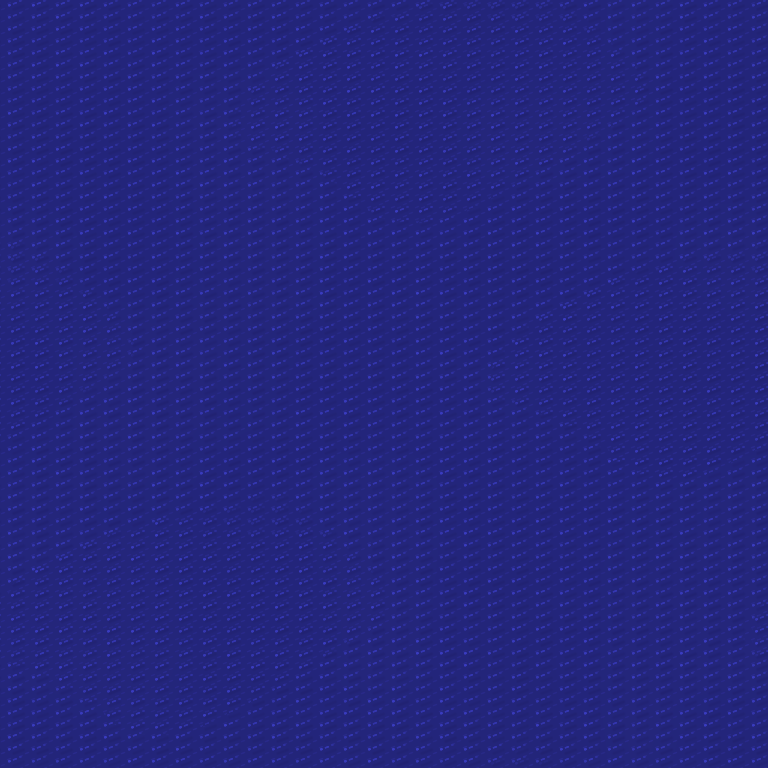
A Shadertoy shader for this texture:

```glsl
// Deep blue twill cloth: a fine grid of cells whose marks climb in shallow steps.
// Each cell holds a soft groove, faint thread flecks and a short chain of glints;
// wrapped noise nudges the chain in some zones, and its strength varies by cell.

#define REPEATS vec2(32.0, 64.0)     // cells across and down
#define THREAD_SLOPE 0.36            // rise of every stroke
#define FLECKS 4                     // faint flecks per cell
// Sizes are half length and radius, in cell heights
#define GROOVE_SIZE vec2(0.42, 0.12)
#define FLECK_SIZE vec2(0.13, 0.060)
#define DASH_SIZE vec2(0.12, 0.070)
#define DOT_SIZE vec2(0.02, 0.105)
#define WEAR_SCALE 3.0               // noise cells per tile
#define WEAR_SHIFT vec2(0.13, -0.17) // chain offset in worn zones
#define SHADING 0.012                // broad tone variation

const vec2 CELL_SHAPE = vec2(2.0, 1.0);
const vec3 GROOVE = vec3(0.128, 0.133, 0.448);
const vec3 CLOTH = vec3(0.139, 0.147, 0.482);
const vec3 FLECK = vec3(0.161, 0.165, 0.550);
const vec3 SHEEN = vec3(0.185, 0.195, 0.640);
const vec3 GLINT = vec3(0.228, 0.238, 0.760);

float hash(vec2 p) {
    vec3 q = fract(p.xyx * vec3(0.1031, 0.1030, 0.0973));
    q += dot(q, q.yzx + 33.33);
    return fract((q.x + q.y) * q.z);
}

// Value noise repeating after a whole number of lattice cells
float wrappedNoise(vec2 p, float period) {
    vec2 i = floor(p), f = fract(p);
    f = f * f * (3.0 - 2.0 * f);
    vec2 a = mod(i, period), b = mod(i + 1.0, period);
    return mix(mix(hash(a), hash(vec2(b.x, a.y)), f.x),
               mix(hash(vec2(a.x, b.y)), hash(b), f.x), f.y);
}

// Coverage of a rounded sloping stroke repeated in every cell.
// Its strength varies from cell to cell.
float stroke(vec2 p, vec2 centre, vec2 size, float blur, float seed) {
    vec2 g = p - centre;
    vec2 id = floor(g + 0.5);
    g = (g - id) * CELL_SHAPE;
    vec2 along = normalize(vec2(1.0, THREAD_SLOPE));
    float t = clamp(dot(g, along), -size.x, size.x);
    float d = length(g - along * t) - size.y;
    float strength = mix(0.65, 1.0, hash(mod(id, REPEATS) + seed));
    return strength * (1.0 - smoothstep(-blur, blur, d));
}

// Chain of glints: x is the dim sheen, y the bright core
vec2 glintChain(vec2 p, float blur) {
    float lowDot = stroke(p, vec2(0.39, 0.56), DOT_SIZE, blur, 17.0);
    float dash = stroke(p, vec2(0.62, 0.73), DASH_SIZE, blur, 11.0);
    float highDot = stroke(p, vec2(0.85, 0.92), DOT_SIZE * 0.85, blur, 23.0);
    return vec2(max(dash, highDot), max(lowDot, 0.5 * dash));
}

void mainImage(out vec4 fragColor, in vec2 fragCoord) {
    vec2 uv = fragCoord / iResolution.xy;
    vec2 p = uv * REPEATS;
    float blur = 0.45 * REPEATS.y / iResolution.y;

    // Soft shaded groove below each chain
    float groove = stroke(p, vec2(0.78, 0.36), GROOVE_SIZE, 0.12, 31.0);
    vec3 colour = mix(CLOTH, GROOVE, groove);

    // Faint flecks scattered across the cell
    float fleck = 0.0;
    for (int i = 0; i < FLECKS; i++) {
        float k = float(i);
        float x = (k + 0.5) / float(FLECKS);
        float y = x + 0.22 + 0.5 * (hash(vec2(k, 7.0)) - 0.5);
        fleck = max(fleck, stroke(p, vec2(x, y), FLECK_SIZE, blur, k));
    }
    colour = mix(colour, FLECK, fleck);

    // Glints, nudged in zones that run along the threads
    vec2 slanted = vec2(2.0 * uv.y - uv.x, uv.x + uv.y);
    float wear = smoothstep(0.60, 0.64, wrappedNoise(slanted * WEAR_SCALE, WEAR_SCALE));
    vec2 glint = mix(glintChain(p, blur), glintChain(p - WEAR_SHIFT, blur), wear);
    colour = mix(colour, SHEEN, glint.x);
    colour = mix(colour, GLINT, glint.y);

    // Broad, very slight shading of the cloth
    colour *= 1.0 + SHADING * (wrappedNoise(uv * 6.0, 6.0) - 0.5);
    fragColor = vec4(colour, 1.0);
}
```
